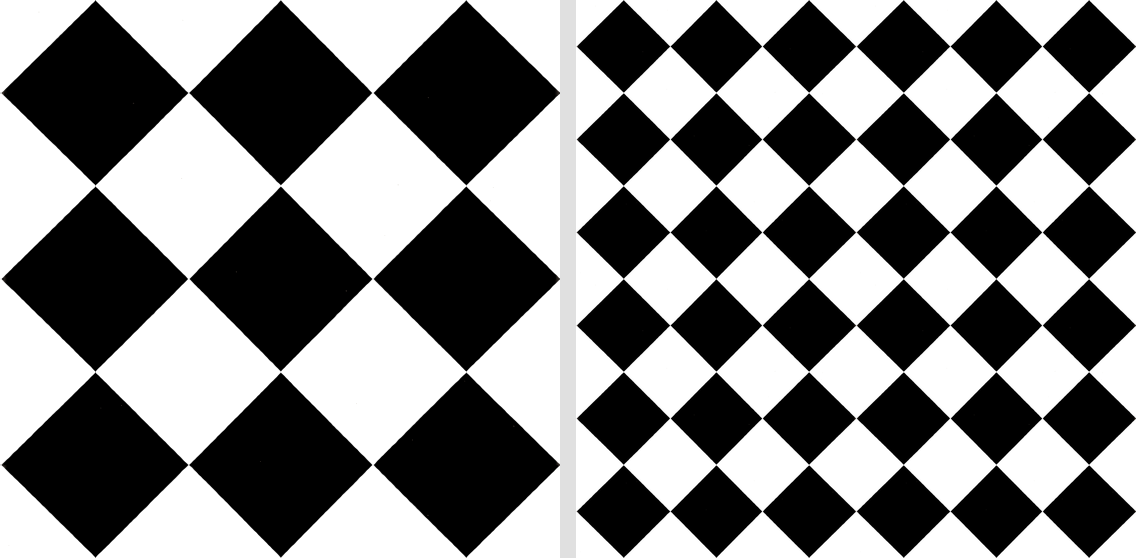
Left: one tile. Right: repeated 2 by 2.
A Shadertoy shader for this pattern:

```glsl
const float TAU = 6.2831853;
const float REPEATS = 3.0;
const vec3 WHITE = vec3(1.0);
const vec3 BLACK = vec3(0.0);
const vec3 WORN = vec3(0.20, 0.17, 0.15);
const vec3 DUST = vec3(0.90, 0.89, 0.86);

float hash(vec2 p) {
    vec3 q = fract(vec3(p.xyx) * 0.1031);
    q += dot(q, q.yzx + 33.33);
    return fract((q.x + q.y) * q.z);
}

// Value noise that wraps after a whole number of cells
float wrappedNoise(vec2 uv, float cells) {
    vec2 p = uv * cells;
    vec2 i = floor(p);
    vec2 f = fract(p);
    f = f * f * (3.0 - 2.0 * f);
    vec2 a = mod(i, cells);
    vec2 b = mod(i + 1.0, cells);
    return mix(mix(hash(a), hash(vec2(b.x, a.y)), f.x),
               mix(hash(vec2(a.x, b.y)), hash(b), f.x), f.y);
}

// Signed distance to a square standing on its corner
float diamond(vec2 p, float halfDiagonal) {
    return (abs(p.x) + abs(p.y) - halfDiagonal) * 0.70710678;
}

// Sparse tiny dots, at most one per cell, kept inside the cell
float specks(vec2 uv, float cells, float chance, float pixel) {
    vec2 p = uv * cells;
    vec2 id = mod(floor(p), cells);
    vec2 centre = 0.2 + 0.6 * vec2(hash(id + 17.0), hash(id + 53.0));
    float radius = mix(0.012, 0.028, hash(id + 91.0));
    float aa = pixel * cells;
    float dotMask = 1.0 - smoothstep(radius - aa * 0.5, radius + aa * 0.5, length(fract(p) - centre));
    return dotMask * step(hash(id), chance);
}

// Slightly uneven column spacing that still wraps
vec2 settle(vec2 uv, float shift, float amount) {
    return vec2(uv.x - shift - amount * sin(TAU * uv.x), uv.y);
}

void mainImage(out vec4 fragColor, in vec2 fragCoord) {
    vec2 uv = fragCoord / iResolution.xy;
    float pixel = 1.0 / min(iResolution.x, iResolution.y);
    vec2 lattice = settle(uv, 0.0016, 0.0026);

    // Diamond grid with faintly rough edges
    vec2 cell = fract(lattice * REPEATS) - 0.5;
    float roughness = (wrappedNoise(uv, 160.0) - 0.5) * 0.002;
    float d = diamond(cell, 0.497) + roughness;
    float aa = 0.7 * pixel * REPEATS;
    float ink = 1.0 - smoothstep(-aa, aa, d);

    // Rubbed corners on the outer columns
    float sideDistance = abs(lattice.x - round(lattice.x));
    float rubbed = 1.0 - smoothstep(0.003, 0.012, sideDistance);
    rubbed *= smoothstep(0.2, 0.7, wrappedNoise(uv, 220.0));

    // Scattered flecks
    float fleck = specks(uv, 20.0, 0.08, pixel);
    vec3 dark = mix(BLACK, WORN, max(rubbed, fleck * 0.7));
    vec3 light = mix(WHITE, DUST, fleck * 0.6);

    fragColor = vec4(mix(light, dark, ink), 1.0);
}
```
